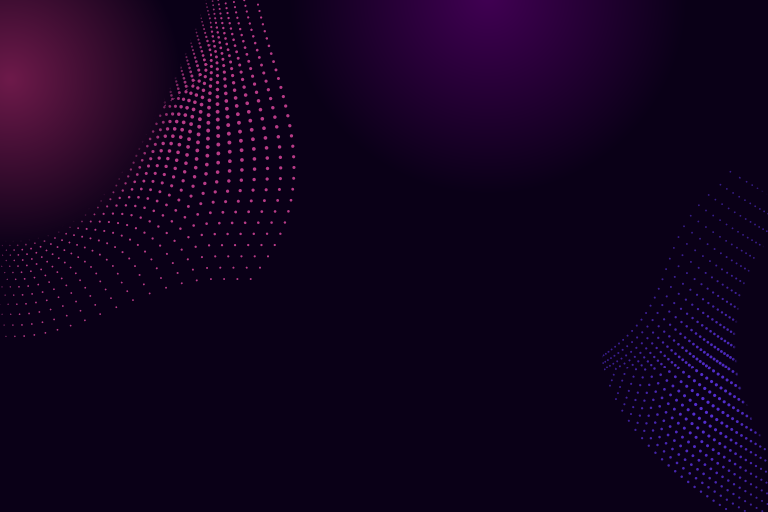
Write a Shadertoy shader that draws this background.

```glsl
#define NIGHT vec3(0.038, 0.0, 0.090)
#define ROSE_GLOW vec3(0.43, 0.10, 0.29)
#define VIOLET_GLOW vec3(0.255, 0.0, 0.325)
#define ROSE_DOT vec3(0.72, 0.23, 0.53)
#define BLUE_DOT vec3(0.33, 0.18, 0.82)
#define ROSE_STEP vec2(0.0260, 0.0222)
#define BLUE_STEP vec2(0.0225, 0.0190)
#define DOT_MIN 0.0016
#define ROSE_DOT_MAX 0.0038
#define BLUE_DOT_MAX 0.0031
#define SQUEEZE 0.55

// Linear falloff from a centre to a radius
float glow(vec2 p, vec2 centre, float radius) {
    return max(1.0 - length(p - centre) / radius, 0.0);
}

// Tighten the lattice as the depth approaches the inner edge
vec2 squeeze(vec2 depth, vec2 reach) {
    vec2 q = clamp(depth / max(reach, vec2(0.02)), 0.0, 1.0);
    return depth * (1.0 + SQUEEZE * q * q);
}

// Round dots on whole lattice coordinates, measured through the Jacobian
float dots(vec2 lattice, float radius) {
    mat2 jacobian = mat2(dFdx(lattice), dFdy(lattice));
    vec2 node = round(lattice);
    float det = determinant(jacobian);
    if (abs(det) < 1e-5 || min(node.x, node.y) < 0.0) return 0.0;
    float dist = length(inverse(jacobian) * (lattice - node));
    return clamp(radius * iResolution.y - dist + 0.5, 0.0, 1.0);
}

// Sheet sweeping from the top to the left side
float roseSheet(vec2 p) {
    float h = p.y - 0.66;
    float k = max(h, -0.209);
    float rightEdge = 0.574 + k * (0.032 + k * (-1.425 + 2.08 * k)) + 0.7 * (h - k);
    float lowerEdge = 0.343 + 0.112 * smoothstep(0.03, 0.42, p.x);
    float innerX = 0.55 * pow(max(p.y - 0.529, 0.0), 0.42);
    float innerY = 0.529 + pow(max(p.x, 0.0) / 0.55, 2.38);

    // The squeeze follows a softer version of the inner edge
    float rise = smoothstep(0.42, 0.9, p.y);
    vec2 depth = vec2(rightEdge - p.x, p.y - lowerEdge);
    vec2 reach = vec2(rightEdge - mix(-0.3, 0.41, rise), innerY - lowerEdge);
    vec2 lattice = squeeze(depth, reach) / ROSE_STEP;

    vec2 d = (p - vec2(0.43, 0.74)) / vec2(0.24, 0.19);
    float inside = smoothstep(0.0, 0.06, p.x - innerX + 0.01);
    float radius = mix(DOT_MIN, ROSE_DOT_MAX, exp(-dot(d, d)));
    radius *= mix(0.65, 1.0, inside);
    float mask = smoothstep(-0.004, 0.02, innerY - p.y);
    return dots(lattice, radius) * mask * mix(0.55, 1.0, inside);
}

// Sheet pinched against the right side
float blueSheet(vec2 p) {
    float h = p.y - 0.48;
    float bend = clamp(h, -0.2, 0.17);
    float leftEdge = 1.303 + 0.35 * h + 12.0 * bend * bend * bend;
    float run = max(p.x - 1.177, 0.0) + 0.006;
    float lowerEdge = 0.296 - 0.67 * (pow(run, 0.45) - 0.1);
    float waist = p.y - 0.33;
    float innerX = 1.436 + 1.53 * waist * waist;

    // Rows spread apart with height
    vec2 depth = vec2(p.x - leftEdge, p.y - lowerEdge);
    depth.y *= 1.0 - 0.42 * depth.y;
    vec2 reach = vec2(innerX - leftEdge, 2.0);
    vec2 lattice = squeeze(depth, reach) / BLUE_STEP;

    vec2 d = (p - vec2(1.38, 0.21)) / vec2(0.13, 0.2);
    float focus = exp(-dot(d, d));
    float radius = mix(DOT_MIN, BLUE_DOT_MAX, focus);
    float mask = smoothstep(-0.004, 0.008, innerX - p.x);
    mask *= smoothstep(1.17, 1.18, p.x);
    mask *= smoothstep(-0.004, 0.004, 0.66 - 0.85 * (p.x - 1.449) - p.y);
    return dots(lattice, radius) * mask * mix(0.6, 1.0, focus);
}

void mainImage(out vec4 fragColor, in vec2 fragCoord) {
    vec2 p = fragCoord / iResolution.y;

    // Soft lights over the night
    vec3 color = NIGHT;
    color = mix(color, ROSE_GLOW, glow(p, vec2(0.02, 0.845), 0.335));
    color = mix(color, VIOLET_GLOW, glow(p, vec2(0.953, 1.01), 0.39));

    // Dotted sheets
    color = mix(color, ROSE_DOT, roseSheet(p));
    color = mix(color, BLUE_DOT, blueSheet(p));

    fragColor = vec4(color, 1.0);
}
```
